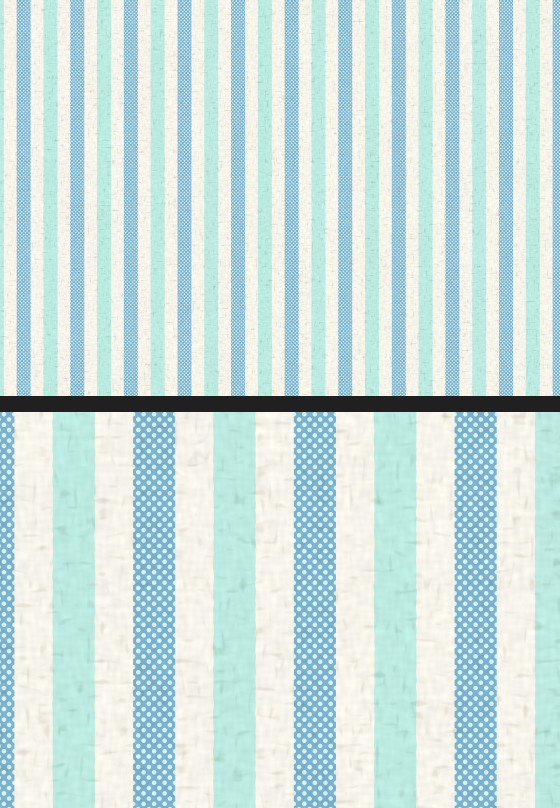
Top: the whole. Bottom: its middle third, enlarged.
This pattern is drawn by a Shadertoy shader. Its source:

```glsl
// Striped linen: mint bands alternate with blue pin-dot bands on a cream cloth.
// Stripes and dots come from repeated distances; gradient noise adds the weave,
// slubs and faint mottling. One unit is the canvas width.

#define PERIODS 10.45                    // blue + mint pairs across the canvas
#define BLUE_CENTER 0.442                // first blue band, in periods
#define BAND_WIDTH 0.262                 // band width, in periods
#define DOTS_ACROSS 4.0                  // dot spacings in one blue band
#define DOT_RADIUS 0.215                 // in dot spacings
#define WEAVE_STRENGTH 0.035
#define SLUB_STRENGTH 0.075
#define CREAM vec3(0.968, 0.957, 0.920)
#define MINT vec3(0.740, 0.920, 0.884)
#define BLUE vec3(0.485, 0.695, 0.800)
#define DOT_COLOR vec3(0.840, 0.950, 0.975)

// Pseudo-random unit gradient for a lattice corner
vec2 cornerGradient(ivec2 corner) {
    uint h = uint(corner.x) * 1597u ^ uint(corner.y) * 51749u;
    h = (h ^ (h >> 15)) * 739391u;
    h = (h ^ (h >> 13)) * 60493u;
    float angle = float((h >> 8) & 1023u) * 6.2832 / 1024.0;
    return vec2(cos(angle), sin(angle));
}

float gradientNoise(vec2 p) {
    ivec2 cell = ivec2(floor(p));
    vec2 f = fract(p);
    vec2 u = f * f * f * (f * (f * 6.0 - 15.0) + 10.0);
    float a = dot(cornerGradient(cell), f);
    float b = dot(cornerGradient(cell + ivec2(1, 0)), f - vec2(1, 0));
    float c = dot(cornerGradient(cell + ivec2(0, 1)), f - vec2(0, 1));
    float d = dot(cornerGradient(cell + ivec2(1, 1)), f - vec2(1, 1));
    return mix(mix(a, b, u.x), mix(c, d, u.x), u.y);
}

// Smooth coverage of a signed distance, softened over one pixel
float coverage(float dist, float pixel) {
    return clamp(0.5 - dist / pixel, 0.0, 1.0);
}

// Signed distance to a repeating vertical band, in periods
float bandDistance(float x, float center) {
    return abs(fract(x - center + 0.5) - 0.5) - 0.5 * BAND_WIDTH;
}

// Signed distance to a staggered dot lattice, in dot spacings
float dotDistance(vec2 p) {
    float even = length(fract(p) - 0.5);
    float odd = length(fract(p + 0.5) - 0.5);
    return min(even, odd) - DOT_RADIUS;
}

void mainImage(out vec4 fragColor, in vec2 fragCoord) {
    vec2 uv = fragCoord / iResolution.x;
    vec2 p = uv * PERIODS;
    float pixel = PERIODS / iResolution.x;

    // Threads make the band edges waver very slightly
    float wobble = 0.006 * gradientNoise(uv * vec2(60.0, 210.0) + 17.0);
    float mintMask = coverage(bandDistance(p.x + wobble, BLUE_CENTER + 0.5), pixel);
    float blueMask = coverage(bandDistance(p.x, BLUE_CENTER), pixel);

    // Pin dots, restarted at the left edge of each blue band
    float spacing = BAND_WIDTH / DOTS_ACROSS;
    float bandX = fract(p.x - BLUE_CENTER + 0.5) - 0.5 + 0.5 * BAND_WIDTH;
    float dots = coverage(dotDistance(vec2(bandX, p.y) / spacing), pixel / spacing);

    vec3 color = mix(CREAM, MINT, mintMask);
    color = mix(color, mix(BLUE, DOT_COLOR, dots), blueMask);

    // Crossed threads and broad uneven tone
    float weave = gradientNoise(uv * vec2(310.0, 110.0))
                + gradientNoise(uv * vec2(110.0, 310.0) + 43.0);
    float mottle = gradientNoise(uv * 14.0 + 5.0) + 0.5 * gradientNoise(uv * 37.0 + 9.0);
    color *= 1.0 + WEAVE_STRENGTH * weave + 0.012 * mottle;

    // Sparse darker slubs along both thread directions
    float slubs = smoothstep(0.22, 0.62, gradientNoise(uv * vec2(85.0, 240.0) + 71.0))
                + smoothstep(0.25, 0.62, gradientNoise(uv * vec2(250.0, 80.0) + 97.0));
    color -= SLUB_STRENGTH * slubs * vec3(0.85, 0.95, 1.10) * (1.0 - 0.5 * blueMask);

    fragColor = vec4(clamp(color, 0.0, 1.0), 1.0);
}
```
